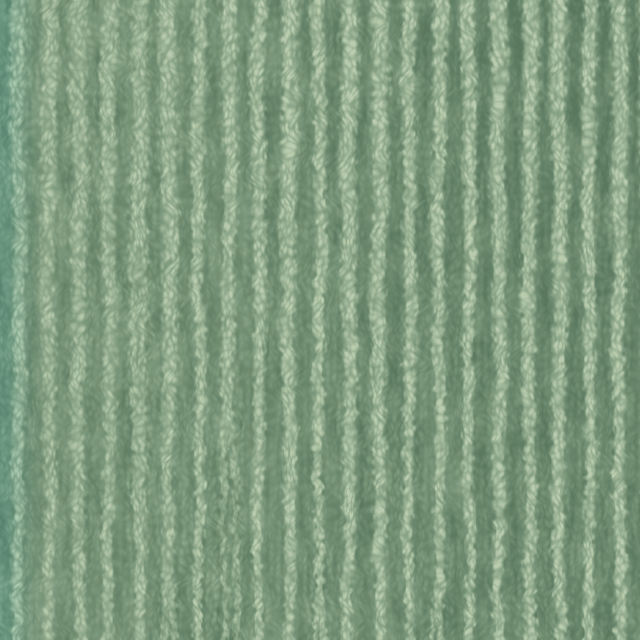
Reproduce this texture procedurally as a Shadertoy shader.

```glsl
// Sage green corduroy: fuzzy vertical ridges that thin and fray towards the bottom.
#define RIDGES 21.3              // repeats across the canvas
#define FIRST_RIDGE 0.029        // centre of the leftmost ridge
#define WIDTH_LOW 0.15           // ridge half width at the bottom, in repeats
#define WIDTH_HIGH 0.25          // ridge half width at the top
#define WOBBLE 0.045             // sideways drift, in repeats
#define TUFTS vec2(145.0, 85.0)  // fuzz cells across and up
#define FIBRES vec2(170.0, 24.0) // long fibre cells across and up
#define DARK vec3(0.35, 0.47, 0.37)
#define MIDDLE vec3(0.49, 0.60, 0.49)
#define LIGHT vec3(0.69, 0.77, 0.65)

float hash(vec2 p) {
    vec3 q = fract(vec3(p.xyx) * 0.1031);
    q += dot(q, q.yzx + 33.33);
    return fract((q.x + q.y) * q.z);
}

float noise(vec2 p) {
    vec2 i = floor(p), f = fract(p);
    f = f * f * (3.0 - 2.0 * f);
    return mix(mix(hash(i), hash(i + vec2(1, 0)), f.x),
               mix(hash(i + vec2(0, 1)), hash(i + vec2(1, 1)), f.x), f.y);
}

// Cellular noise: bright tilted flecks, each with its own brightness.
float flecks(vec2 p) {
    vec2 cell = floor(p);
    float bright = 0.0;
    for (int j = -1; j <= 1; j++)
    for (int i = -1; i <= 1; i++) {
        vec2 c = cell + vec2(i, j);
        vec2 d = c + vec2(hash(c), hash(c + 57.0)) - p;
        d.x += d.y * (hash(c + 19.0) - 0.5) * 1.4;
        float level = mix(0.35, 1.0, hash(c + 91.0));
        bright = max(bright, level * (1.0 - smoothstep(0.0, 0.95, length(d))));
    }
    return bright;
}

void mainImage(out vec4 fragColor, in vec2 fragCoord) {
    vec2 p = fragCoord / iResolution.xy;

    // Ridge index and position across the ridge
    float u = (p.x - FIRST_RIDGE) * RIDGES;
    float id = floor(u + 0.5);
    float x = u - id;
    float seed = hash(vec2(id + 11.0, 3.0));

    // Wear is strongest low down and towards the left
    float wear = noise(vec2(id * 7.3 + 40.0, p.y * 3.5));
    wear *= mix(1.0, 0.55, p.y) * mix(1.15, 0.75, p.x);

    // Slow drift and ragged edges
    x += WOBBLE * (sin(p.y * 9.0 + id * 2.4) + 0.6 * sin(p.y * 27.0 + id * 5.1));
    x += (noise(vec2(p.y * 75.0, id * 3.7 + 20.0)) - 0.5) * mix(0.06, 0.16, wear);
    x += (noise(p * vec2(190.0, 130.0)) - 0.5) * 0.16;

    // Ridge profile; worn stretches split into two thin strands
    float split = smoothstep(0.58, 0.85, wear);
    float width = mix(WIDTH_LOW, WIDTH_HIGH, p.y) * mix(0.85, 1.15, seed);
    width *= mix(1.0, 0.6, split);
    float d = abs(abs(x) - 0.2 * split);
    float ridge = 1.0 - smoothstep(width * 0.45, width * 1.55, d);
    ridge *= mix(1.0, 0.7, split) * mix(0.8, 1.0, smoothstep(0.0, 0.5, p.x));

    // Groove tone: deepest at the upper right, flat on the left
    float depth = smoothstep(0.1, 1.0, p.x) * mix(0.5, 1.0, p.y);
    float groove = mix(0.34, 0.17, depth);
    groove += 0.22 * (noise(p * vec2(60.0, 22.0) + 5.0) - 0.5);
    groove += 0.22 * (noise(p * FIBRES) - 0.5);
    groove -= 0.1 * depth * smoothstep(0.28, 0.5, abs(x));

    // Fuzz lifts the ridges most, with stray flecks in the grooves
    float fuzz = flecks(p * TUFTS + vec2(3.0 * noise(p * 30.0), 0.0));
    float crest = 0.58 + 0.65 * fuzz + 0.16 * (noise(p * vec2(90.0, 30.0)) - 0.5);
    groove += (fuzz - 0.35) * mix(0.16, 0.4, wear);
    float tone = clamp(mix(groove, crest, ridge), 0.0, 1.1);

    // Three step colour ramp with a cooler left edge
    vec3 color = mix(DARK, MIDDLE, clamp(tone / 0.45, 0.0, 1.0));
    color = mix(color, LIGHT, max(tone - 0.45, 0.0) / 0.55);
    color += vec3(-0.06, 0.0, 0.02) * (1.0 - smoothstep(0.0, 0.07, p.x));
    fragColor = vec4(color, 1.0);
}
```
